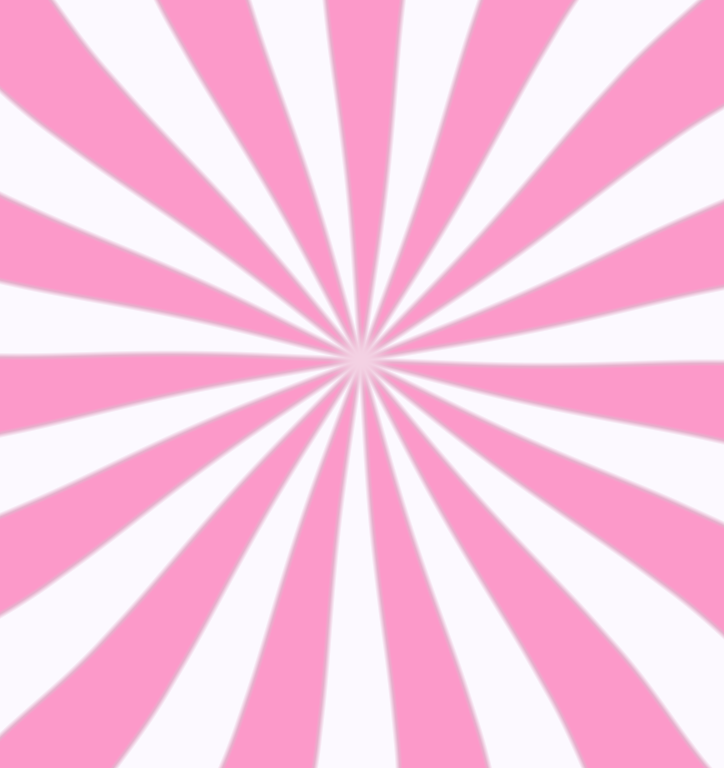
Write a WebGL 1 fragment shader that draws this background.

```glsl
precision highp float;

uniform vec2 u_resolution;

const vec3 PINK = vec3(0.99, 0.60, 0.79);
const vec3 WHITE = vec3(0.99, 0.975, 1.0);
const vec3 EDGE_SHADE = vec3(0.90, 0.69, 0.80);
const vec3 BLUSH = vec3(0.955, 0.82, 0.89);

const vec2 HUB = vec2(0.4986, 0.531);
const float RAY_COUNT = 15.0;
const float RAY_HALF_ANGLE = 6.1;
const float EDGE_SOFTNESS = 0.005;

// Direction of the upright ray in degrees, bending gently with radius
float rayDirection(float radius) {
    float bend = 1.9 * smoothstep(0.12, 0.46, radius);
    float unbend = 1.2 * smoothstep(0.5, 0.7, radius);
    return 87.6 + bend - unbend;
}

// Signed arc distance to the nearest ray edge, negative inside a ray
float rayDistance(vec2 p, float rayCount, float halfAngle) {
    float radius = length(p);
    float period = 360.0 / rayCount;
    float angle = degrees(atan(p.y, p.x)) - rayDirection(radius);
    float fromAxis = abs(mod(angle + 0.5 * period, period) - 0.5 * period);
    return radians(fromAxis - halfAngle) * radius;
}

// Three-stop blend that passes through a muted tone at the border
vec3 softBorder(vec3 inside, vec3 border, vec3 outside, float t) {
    const float borderStop = 0.4;
    vec3 inner = mix(inside, border, clamp(t / borderStop, 0.0, 1.0));
    return mix(inner, outside, clamp((t - borderStop) / (1.0 - borderStop), 0.0, 1.0));
}

void main() {
    // Height-based units, centred on the hub of the rays
    float aspect = u_resolution.x / u_resolution.y;
    vec2 p = gl_FragCoord.xy / u_resolution.y - HUB * vec2(aspect, 1.0);
    p.x += 0.00001;

    // Rays with softened, slightly greyed edges
    float softness = max(EDGE_SOFTNESS, 0.7 / u_resolution.y);
    float d = rayDistance(p, RAY_COUNT, RAY_HALF_ANGLE);
    float t = clamp(0.5 + 0.5 * d / softness, 0.0, 1.0);
    vec3 color = softBorder(PINK, EDGE_SHADE, WHITE, t);

    // Pale haze where the rays meet
    float haze = 1.0 - smoothstep(0.005, 0.045, length(p));
    color = mix(color, BLUSH, haze);

    gl_FragColor = vec4(color, 1.0);
}
```
